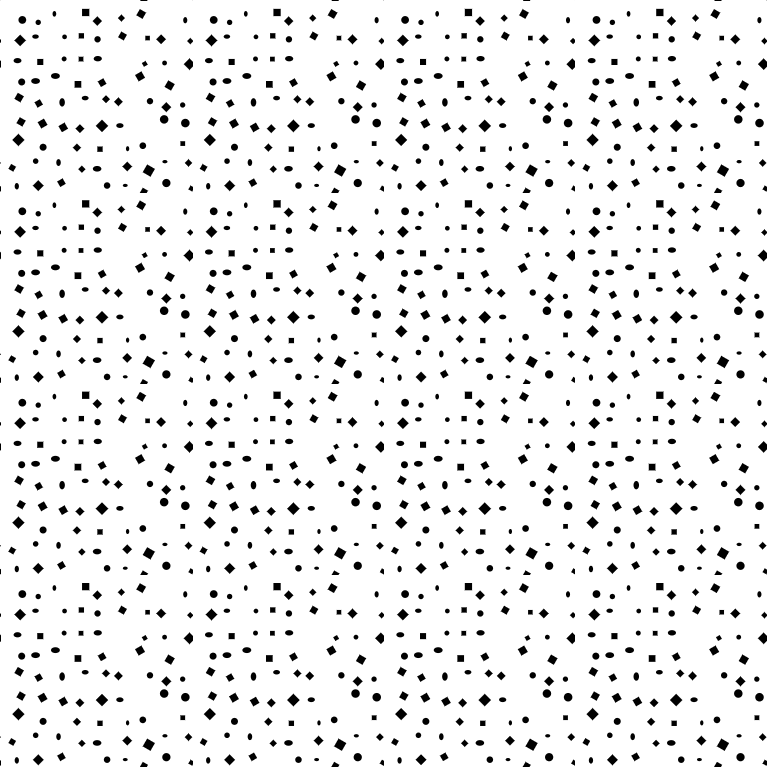
A three.js fragment shader for this pattern:

```glsl
// Black confetti on white: small tilted squares, dots and ovals in a repeating tile.
// Each tile is a jittered grid; a sine hash picks every piece's place, shape, size and
// tilt, and pieces that cross the right or bottom edge of the tile are cut off there.

varying vec2 vUv;

const float TILE_SIZE = 0.2492;       // side of one repeat, centred on the canvas
const float GRID = 9.0;               // cells across and down one tile
const float JITTER_START = 0.5;       // piece centres lie from here...
const float JITTER_RANGE = 0.5;       // ...over this much of their cell
const float FILLED = 0.93;            // share of cells holding a piece
const float SQUARE_SHARE = 0.57;      // the other pieces are round
const float MIN_SIZE = 0.10;          // half width, in cells
const float MAX_SIZE = 0.212;
const float OVAL_RATIO = 0.66;        // short axis over long axis
const float WIDE_SHARE = 0.40;        // of the round pieces
const float TALL_SHARE = 0.28;
const float SEED = 3.7;
const vec3 PAPER = vec3(1.0);
const vec3 INK = vec3(0.0);

float hash(vec2 cell, float salt) {
  return fract(sin(dot(cell, vec2(127.1, 311.7)) + (salt + SEED) * 74.7) * 43758.5453);
}

float squareDistance(vec2 p, float halfSide, float angle) {
  float c = cos(angle);
  float s = sin(angle);
  vec2 q = abs(mat2(c, -s, s, c) * p);
  return max(q.x, q.y) - halfSide;
}

float ovalDistance(vec2 p, vec2 radii) {
  float k = length(p / radii);
  float slope = length(p / (radii * radii));
  return k * (k - 1.0) / max(slope, 0.001);
}

// Tilts come in a few fixed steps: upright, diamond, and a third of a turn either way
float pickTilt(float r) {
  float degrees = r < 0.17 ? 0.0 : r < 0.60 ? 45.0 : r < 0.86 ? 30.0 : 60.0;
  return radians(degrees);
}

vec2 pickRadii(float r, float size) {
  if (r < WIDE_SHARE) return size * vec2(1.0, OVAL_RATIO);
  if (r < WIDE_SHARE + TALL_SHARE) return size * vec2(OVAL_RATIO, 1.0);
  return vec2(size);
}

// Distance, in cells, from p to the piece that belongs to a cell
float pieceDistance(vec2 p, vec2 cell) {
  if (min(cell.x, cell.y) < 0.0 || hash(cell, 1.0) > FILLED) return 1.0;
  vec2 jitter = vec2(hash(cell, 2.0), hash(cell, 3.0));
  vec2 q = p - cell - JITTER_START - JITTER_RANGE * jitter;
  float size = mix(MIN_SIZE, MAX_SIZE, hash(cell, 4.0));
  float variant = hash(cell, 5.0);
  if (hash(cell, 6.0) < SQUARE_SHARE) return squareDistance(q, size, pickTilt(variant));
  return ovalDistance(q, pickRadii(variant, size));
}

void main() {
  // Cell coordinates inside the tile, counted from its top left corner
  vec2 fromCentre = vec2(vUv.x - 0.5, 0.5 - vUv.y);
  vec2 p = fract(fromCentre / TILE_SIZE) * GRID;
  float pixel = fwidth(vUv.x) * GRID / TILE_SIZE;

  // Pieces reach only right and down out of their own cell
  float d = 1.0;
  for (int y = 0; y < 2; y++) {
    for (int x = 0; x < 2; x++) {
      d = min(d, pieceDistance(p, floor(p) - vec2(float(x), float(y))));
    }
  }

  float coverage = clamp(0.5 - d / pixel, 0.0, 1.0);
  gl_FragColor = vec4(mix(PAPER, INK, coverage), 1.0);
}
```
